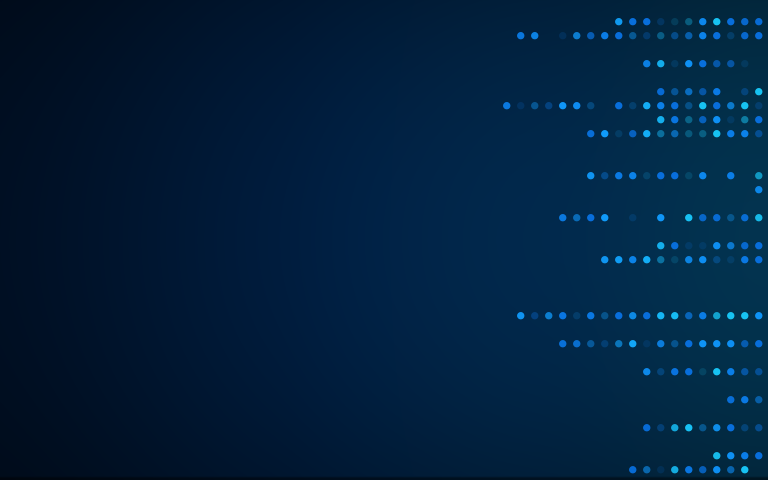
Write a Shadertoy shader that draws this background.

```glsl
// Deep navy gradient with rows of glowing blue dots running in from the right edge.

const float PITCH = 0.02917;               // spacing of the dot grid
const float DOT_RADIUS = 0.0076;
const vec2 GRID_INSET = vec2(0.0192, 0.0452); // first dot, from the top right corner
const int ROWS = 33;

// Number of dots in each row, from the top down
const int RUN[ROWS] = int[ROWS](
    11, 18, 0, 9, 0, 8, 19, 8, 13, 0, 0,
    13, 1, 0, 15, 0, 8, 12, 0, 0, 0, 18,
    0, 15, 0, 9, 0, 3, 0, 9, 0, 4, 10);

const vec3 NAVY_DARK = vec3(0.0, 0.055, 0.13);
const vec3 NAVY_MID = vec3(0.0, 0.122, 0.262);
const vec3 NAVY_LIGHT = vec3(0.005, 0.16, 0.30);
const vec3 TEAL = vec3(0.01, 0.20, 0.31);
const vec3 DOT_BLUE = vec3(0.03, 0.43, 0.86);
const vec3 DOT_AZURE = vec3(0.06, 0.60, 0.98);
const vec3 DOT_CYAN = vec3(0.09, 0.76, 0.95);

float hash(vec2 p) {
    return fract(sin(dot(p, vec2(127.1, 311.7))) * 43758.5453);
}

// Horizontal ramp with darker top and bottom; uv runs from 0 to 1
vec3 background(vec2 uv) {
    vec3 color = mix(NAVY_DARK, NAVY_MID, smoothstep(-0.1, 0.52, uv.x));
    color = mix(color, NAVY_LIGHT, smoothstep(0.35, 0.72, uv.x));
    color = mix(color, TEAL, smoothstep(0.68, 1.0, uv.x));
    float fromMiddle = abs(uv.y - 0.5) * 2.0;
    color *= 1.0 - 0.25 * fromMiddle * fromMiddle;
    // Thin dark strip along the bottom
    return color * mix(0.55, 1.0, smoothstep(0.003, 0.009, uv.y));
}

// Opacity of one grid dot; the outer end of each run stays bright
float dotOpacity(vec2 cell, float run) {
    float chance = hash(cell + 3.7);
    float opacity = mix(0.15, 1.0, smoothstep(0.12, 0.65, chance));
    opacity *= step(0.06, chance);
    return cell.x > run - 1.5 ? 0.95 : opacity;
}

// Bluer at the outer end, more often cyan near the right edge
vec3 dotColor(vec2 cell) {
    float tint = hash(cell + 19.3);
    vec3 color = mix(DOT_BLUE, DOT_AZURE, smoothstep(0.2, 0.8, tint));
    float cyan = step(0.72, tint) * (1.0 - smoothstep(4.0, 12.0, cell.x));
    return mix(color, DOT_CYAN, cyan);
}

// Dot layer: colour in rgb, coverage in a; cells count left and down
vec4 dots(vec2 fromCorner, float pixel) {
    vec2 grid = (fromCorner - GRID_INSET) / PITCH;
    vec2 cell = floor(grid + 0.5);
    int row = int(cell.y);
    if (row < 0 || row >= ROWS || cell.x < 0.0) return vec4(0.0);
    float run = float(RUN[row]);
    if (cell.x >= run) return vec4(0.0);
    float edge = length(grid - cell) * PITCH - DOT_RADIUS;
    float mask = 1.0 - smoothstep(-0.6 * pixel, 0.6 * pixel, edge);
    return vec4(dotColor(cell), mask * dotOpacity(cell, run));
}

void mainImage(out vec4 fragColor, in vec2 fragCoord) {
    float pixel = 1.0 / iResolution.y;
    vec3 color = background(fragCoord / iResolution.xy);
    vec4 layer = dots((iResolution.xy - fragCoord) * pixel, pixel);
    fragColor = vec4(mix(color, layer.rgb, layer.a), 1.0);
}
```
